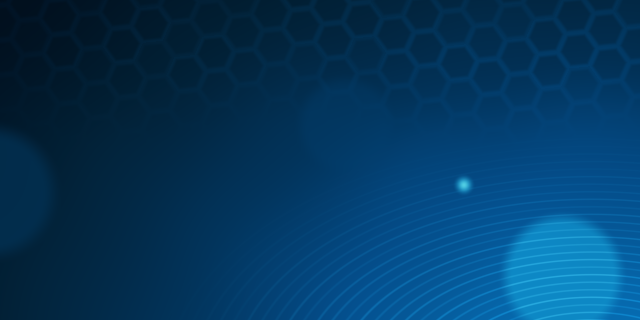
A Shadertoy shader for this background:

```glsl
const vec3 NIGHT = vec3(0.004, 0.065, 0.125);
const vec3 NAVY = vec3(0.006, 0.130, 0.215);
const vec3 DEEP_BLUE = vec3(0.008, 0.215, 0.380);
const vec3 BLUE = vec3(0.015, 0.300, 0.540);
const vec3 AZURE = vec3(0.025, 0.420, 0.690);
const vec3 CYAN = vec3(0.060, 0.570, 0.800);
const vec3 SPARK = vec3(0.360, 0.860, 0.920);

float hash(vec2 p) {
    return fract(sin(dot(p, vec2(127.1, 311.7))) * 4375.85);
}

vec2 rotate(vec2 p, float angle) {
    float c = cos(angle), s = sin(angle);
    return vec2(c * p.x - s * p.y, s * p.x + c * p.y);
}

// Distance from a centre, with the vertical axis stretched
float ovalDistance(vec2 p, vec2 center, float stretch) {
    return length((p - center) * vec2(1.0, stretch));
}

// Colour ramp running outward from the light
vec3 backdrop(float d) {
    vec3 color = mix(AZURE, BLUE, smoothstep(0.20, 0.95, d));
    color = mix(color, DEEP_BLUE, smoothstep(0.75, 1.35, d));
    color = mix(color, NAVY, smoothstep(1.10, 1.95, d));
    return mix(color, NIGHT, smoothstep(1.75, 2.45, d));
}

// Soft-edged disc coverage
float disc(vec2 p, vec2 center, float radius, float blur) {
    return 1.0 - smoothstep(radius - blur, radius + blur, length(p - center));
}

// Hexagon cell: x = distance to border, yz = cell centre
vec3 hexCell(vec2 p) {
    vec2 size = vec2(1.0, 1.7320508);
    vec2 idA = floor(p / size) + 0.5;
    vec2 idB = floor(p / size - 0.5) + 1.0;
    vec2 a = p - idA * size;
    vec2 b = p - idB * size;
    bool nearA = dot(a, a) < dot(b, b);
    vec2 q = abs(nearA ? a : b);
    float border = 0.5 - max(q.x, dot(q, size * 0.5));
    return vec3(border, nearA ? idA : idB);
}

// Fine rings of an oval, each of slightly different strength
float rings(float d, float spacing, float pixel) {
    float k = d / spacing;
    float offset = abs(fract(k) - 0.5) * spacing;
    float width = max(0.008, 1.5 * pixel);
    float strength = 0.75 + 0.25 * sin(floor(k) * 2.4);
    return strength * (1.0 - smoothstep(0.0, width, offset));
}

void mainImage(out vec4 fragColor, in vec2 fragCoord) {
    float pixel = 1.0 / iResolution.y;
    vec2 p = fragCoord * pixel;
    p.x += 1.0 - 0.5 * iResolution.x * pixel;
    vec2 lightCenter = vec2(1.85, -0.20);

    vec3 color = backdrop(ovalDistance(p, lightCenter, 1.3));

    // Honeycomb fading down from the top
    float hexScale = 9.2;
    vec3 cell = hexCell(rotate(p, 0.42) * hexScale);
    float hexFade = smoothstep(0.56, 0.88, p.y + 0.04 * sin(p.x * 5.0));
    float softness = 0.09 + pixel * hexScale;
    float edge = 1.0 - smoothstep(0.02, 0.02 + softness, cell.x);
    float cellTone = 0.5 + 0.5 * hash(cell.yz);
    color *= 1.0 + hexFade * cellTone * (0.17 * edge - 0.10 * (1.0 - edge));

    // Large soft orbs
    color = mix(color, vec3(0.01, 0.20, 0.34), 0.72 * disc(p, vec2(-0.03, 0.40), 0.195, 0.035));
    color = mix(color, vec3(0.01, 0.25, 0.44), 0.30 * disc(p, vec2(1.08, 0.61), 0.140, 0.025));
    float orb = disc(p, vec2(1.758, 0.14), 0.180, 0.025);
    color = mix(color, CYAN, 0.78 * orb);

    // Rings grow brighter toward the light
    float ringDistance = ovalDistance(p, lightCenter, 1.74);
    float ringFade = 1.0 - smoothstep(0.55, 1.45, ringDistance);
    float line = rings(ringDistance, 0.041, pixel);
    color += line * ringFade * mix(vec3(0.03, 0.12, 0.13), vec3(0.10, 0.13, 0.10), orb);

    // Small spark with a halo
    float sparkDistance = length(p - vec2(1.45, 0.422));
    color = mix(color, CYAN, 0.75 * (1.0 - smoothstep(0.008, 0.036, sparkDistance)));
    color = mix(color, SPARK, 0.85 * exp(-pow(sparkDistance / 0.015, 2.0)));

    // Slight grain in broad, layered waves
    float wave = sin(p.x * 7.0 + p.y * 11.0) + sin(p.x * 13.0 - p.y * 5.0);
    fragColor = vec4(color * (1.0 + 0.008 * wave), 1.0);
}
```
